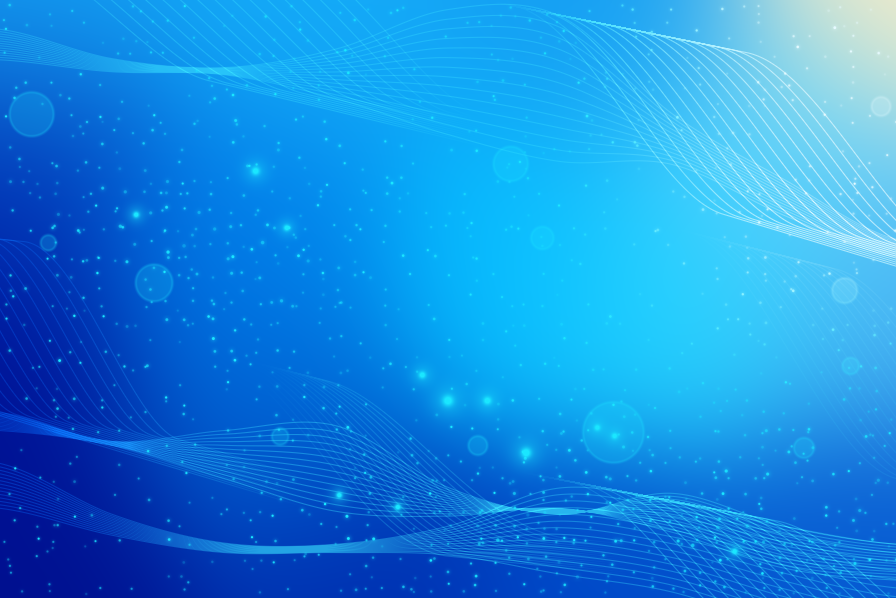
A WebGL 2 fragment shader for this background:

```glsl
#version 300 es
precision highp float;
// Blue light field with flowing line ribbons, glass discs and glowing dust.
// Colour is a Gaussian blend of sites, ribbons run between pairs of curves,
// dust is cellular noise. Space: x in 0..1.5, y in 0..1.
uniform vec2 u_resolution;
out vec4 outColor;

const float WIDTH = 1.5;
const float BLEND_RADIUS = .24;
const float LINE_HALF_WIDTH = .0009;
const float LINE_STRENGTH = .5;
const vec3 LINE_BLUE = vec3(.02, .42, 1);
const vec3 LINE_CYAN = vec3(.22, .88, 1);
const vec3 DUST_CYAN = vec3(.1, .9, 1);
const vec3 PALE = vec3(.9, .98, 1);

// Colour sites
const vec2 SITE[16] = vec2[](
  vec2(.05, 1), vec2(0, .7), vec2(0, .35), vec2(.1, 0),
  vec2(.5, .97), vec2(.4, .6), vec2(.45, .3), vec2(.6, 0),
  vec2(.85, .55), vec2(1, .97), vec2(1.15, .5), vec2(1, 0),
  vec2(1.5, 1), vec2(1.5, .5), vec2(1.45, .08), vec2(1.33, .73));
const vec3 TINT[16] = vec3[](
  vec3(.08, .64, .96), vec3(0, .18, .7), vec3(0, .06, .58), vec3(0, .06, .56),
  vec3(.08, .67, .97), vec3(0, .5, .92), vec3(0, .39, .83), vec3(0, .17, .68),
  vec3(.02, .74, 1), vec3(.08, .62, .95), vec3(.14, .84, 1), vec3(0, .29, .79),
  vec3(1, .93, .77), vec3(.29, .7, .95), vec3(.02, .35, .82), vec3(.38, .83, 1));

// Heights of both ribbon edges at nine equal steps in x
const vec2 TOP[9] = vec2[](vec2(.951, .9), vec2(.902, .88), vec2(.887, .875), vec2(.918, .835),
  vec2(.984, .775), vec2(.973, .73), vec2(.81, .725), vec2(.7, .64), vec2(.6, .57));
const vec2 MID[9] = vec2[](vec2(.31, .28), vec2(.262, .255), vec2(.28, .2), vec2(.288, .145),
  vec2(.185, .137), vec2(.14, .15), vec2(.175, .11), vec2(.12, .05), vec2(.09, .03));
const vec2 LOW[9] = vec2[](vec2(.225, .15), vec2(.14, .105), vec2(.092, .076), vec2(.09, .076),
  vec2(.12, .072), vec2(.184, .04), vec2(.16, .01), vec2(.12, -.05), vec2(.09, -.1));

// Centre and radius of discs, then of bright sparks
const vec3 DISC[12] = vec3[](
  vec3(.855, .726, .029), vec3(1.027, .277, .051), vec3(.258, .527, .031), vec3(.908, .602, .019),
  vec3(1.414, .514, .021), vec3(1.424, .388, .014), vec3(1.346, .251, .017), vec3(.8, .255, .016),
  vec3(1.475, .822, .016), vec3(.053, .809, .037), vec3(.081, .594, .013), vec3(.469, .27, .014));
const vec3 SPARK[12] = vec3[](
  vec3(.75, .33, .011), vec3(.881, .243, .01), vec3(.816, .33, .008), vec3(.707, .373, .007),
  vec3(.228, .641, .006), vec3(.48, .619, .006), vec3(1.029, .271, .006), vec3(1, .285, .006),
  vec3(.568, .172, .006), vec3(.666, .152, .006), vec3(1.23, .078, .006), vec3(.428, .714, .008));

float pixel;

vec3 hash3(vec2 c) {
  vec3 q = fract(c.xyx * vec3(.1031, .103, .0973));
  q += dot(q, q.yxz + 33.33);
  return fract((q.xxy + q.yzz) * q.zyx);
}

vec3 lightField(vec2 p) {
  vec4 sum = vec4(0);
  for (int i = 0; i < 16; i++) {
    vec2 d = (p - SITE[i]) / BLEND_RADIUS;
    sum += vec4(TINT[i], 1) * exp(-dot(d, d));
  }
  return sum.rgb / sum.a;
}

float stroke(float y, float height, float slope) {
  float d = abs(y - height) * inversesqrt(1. + slope * slope);
  return clamp((LINE_HALF_WIDTH - d) / pixel + .5, 0., 1.);
}

// Even lines between two Catmull-Rom edges
float weave(vec2 p, vec2 k[9]) {
  float s = clamp(p.x / WIDTH, 0., .9999) * 8., f = fract(s), sum = 0.;
  int i = int(s);
  vec2 b = k[i], c = k[i + 1];
  vec2 m = .5 * (c - k[max(i - 1, 0)]), n = .5 * (k[min(i + 2, 8)] - b);
  vec2 u = 2. * (b - c) + m + n, v = 3. * (c - b) - 2. * m - n;
  vec2 height = ((u * f + v) * f + m) * f + b;
  vec2 slope = ((3. * u * f + 2. * v) * f + m) * 8. / WIDTH;
  for (float t = 0.; t < 14.; t++)
    sum += stroke(p.y, mix(height.x, height.y, t / 13.), mix(slope.x, slope.y, t / 13.));
  return min(sum, 1.8);
}

// S-curves leaving line "from" (height, slope) for line "to", one by one
float fan(vec2 p, vec2 from, vec2 to, vec3 span, vec2 fade) {
  float sum = 0., a = from.x + from.y * p.x;
  for (float i = 0.; i < 16.; i++) {
    float t = i / 15., s = clamp((p.x - mix(span.x, span.y, t)) / span.z, 0., 1.);
    float w = s * s * (3. - 2. * s), b = to.x + to.y * p.x + .05 * (t - .5);
    float turn = (b - a) * 6. * s * (1. - s) / span.z;
    sum += stroke(p.y, mix(a, b, w), mix(from.y, to.y, w) + turn);
  }
  vec2 ends = smoothstep(fade - .13, fade + .13, p.xx);
  return min(sum, 1.8) * ends.x * (1. - ends.y);
}

// One jittered dot per cell, denser in two bands
float dust(vec2 p, float cells, float seed) {
  vec2 id = floor(p * cells);
  vec3 h = hash3(id + seed);
  vec2 c = (id + .25 + .5 * h.xy) / cells;
  vec2 left = (c - vec2(.35, .6)) / vec2(.28, .16), low = (c - vec2(1.1, .13)) / vec2(.5, .12);
  float chance = .25 + .4 * (exp(-dot(left, left)) + exp(-dot(low, low)));
  float r = mix(.0012, .004, h.z * h.x), d = length(p - c);
  float core = 1. - smoothstep(r - .5 * pixel, r + pixel, d);
  return step(h.z, chance) * (.25 + .6 * h.y) * (core + .35 * exp(-d * d / (r * r * 7.)));
}

void main() {
  vec2 p = gl_FragCoord.xy / u_resolution * vec2(WIDTH, 1);
  pixel = 1. / u_resolution.y;
  vec3 color = lightField(p);

  // Ribbons
  float lines = .65 * weave(p, TOP) + .75 * weave(p, MID) + .7 * weave(p, LOW)
    + 1.4 * fan(p, vec2(1.162, -.2), vec2(1.03, -.3), vec3(.86, 1.25, .35), vec2(.95, 1.8))
    + .7 * fan(p, vec2(1.1, 0), vec2(.974, -.24), vec3(-.05, .42, .4), vec2(.1, .7))
    + .6 * fan(p, vec2(.6, -.1), vec2(.33, -.3), vec3(-.3, .04, .26), vec2(-.2, .4))
    + .8 * fan(p, vec2(.376, -.19), vec2(.2, -.2), vec3(.95, 1.3, .35), vec2(1, 1.7))
    + .5 * fan(p, vec2(.5, -.25), vec2(.17, -.1), vec3(.35, .55, .4), vec2(.55, .95))
    + .2 * fan(p, vec2(.9, -.25), vec2(.6, -.25), vec3(1.15, 1.4, .35), vec2(1.25, 1.8));
  vec3 ink = mix(LINE_BLUE, LINE_CYAN, smoothstep(0., .5, p.x + .4 * smoothstep(.5, .9, p.y)));
  float warm = smoothstep(.9, 1.35, p.x) * smoothstep(.3, .65, p.y);
  color = mix(color, mix(ink, PALE, warm), min(lines * LINE_STRENGTH, .95));

  // Glass discs with rims, then dust and sparks
  vec3 glow = mix(DUST_CYAN, PALE, warm);
  float light = dust(p, 17., 3.) + dust(p, 27., 41.) + .7 * dust(p, 38., 97.);
  for (int i = 0; i < 12; i++) {
    float d = length(p - DISC[i].xy) - DISC[i].z;
    float rim = 1. - smoothstep(0., .004, abs(d));
    color = mix(color, glow, .2 * (1. - smoothstep(-pixel, pixel, d)) + .2 * rim);
    float s = length(p - SPARK[i].xy) / SPARK[i].z;
    light += .9 * exp(-s * s * 1.5) + .35 * exp(-s * s * .15);
  }
  outColor = vec4(mix(color, glow, min(light, 1.)), 1);
}
```
